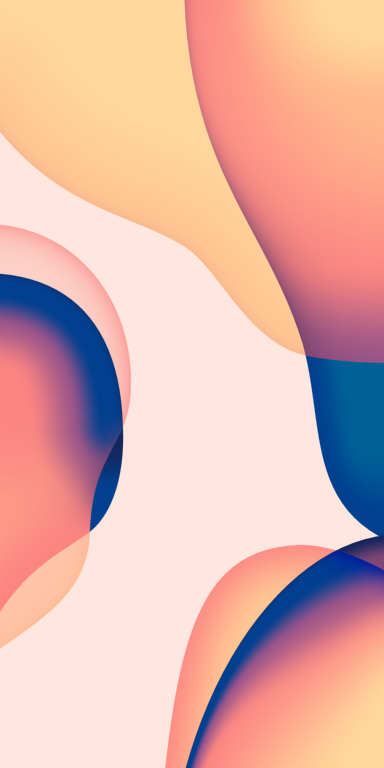
A Shadertoy shader for this background:

```glsl
#define CREAM  vec3(1.00, 0.905, 0.875)
#define YELLOW vec3(1.00, 0.84, 0.61)
#define PEACH  vec3(1.00, 0.72, 0.55)
#define SALMON vec3(0.99, 0.52, 0.51)
#define BLUSH  vec3(0.99, 0.83, 0.79)
#define PURPLE vec3(0.58, 0.32, 0.54)
#define TEAL   vec3(0.00, 0.38, 0.59)
#define BLUE   vec3(0.00, 0.25, 0.56)
#define NAVY   vec3(0.08, 0.15, 0.36)
#define CURVE_STEPS 24

vec2 bezier(vec2 a, vec2 b, vec2 c, vec2 d, float t) {
    float s = 1.0 - t;
    return s*s*s*a + 3.0*s*s*t*b + 3.0*s*t*t*c + t*t*t*d;
}

// Signed distance to a cubic curve, positive on the left of its direction
float curve(vec2 p, vec2 a, vec2 b, vec2 c, vec2 d) {
    float best = 1e3, side = 1.0;
    vec2 start = a;
    for (int i = 1; i <= CURVE_STEPS; i++) {
        vec2 end = bezier(a, b, c, d, float(i) / float(CURVE_STEPS));
        vec2 dir = end - start, rel = p - start;
        float dist = length(rel - dir * clamp(dot(rel, dir) / dot(dir, dir), 0.0, 1.0));
        if (dist < best) {
            best = dist;
            side = dir.x * rel.y - dir.y * rel.x;
        }
        start = end;
    }
    return side < 0.0 ? -best : best;
}

// Joins two stretches of one outline
float nearest(float a, float b) { return abs(a) < abs(b) ? a : b; }

float cover(float d) {
    float pixel = 0.8 / iResolution.x;
    return smoothstep(-pixel, pixel, d);
}

// Colours from a cool rim to a warm interior
vec3 rimRamp(float depth) {
    vec3 c = mix(BLUE, PURPLE, smoothstep(0.05, 0.13, depth));
    c = mix(c, SALMON, smoothstep(0.10, 0.25, depth));
    return mix(NAVY, c, smoothstep(-0.02, 0.02, depth));
}

vec3 upperSheet(vec3 base, vec2 p) {
    vec2 knot = vec2(0.482, 1.357);
    float d = nearest(
        curve(p, vec2(-0.052, 1.727), vec2(0.130, 1.453), vec2(0.339, 1.448), knot),
        curve(p, knot, vec2(0.578, 1.294), vec2(0.651, 1.089), vec2(0.820, 1.070)));
    vec3 c = mix(mix(PEACH, YELLOW, 0.45), YELLOW, smoothstep(0.0, 0.28, d));
    c = mix(c, PEACH * 0.97, 0.7 * exp(-max(d, 0.0) / 0.018));
    return mix(base, c, cover(d));
}

vec3 rightColumn(vec3 base, vec2 p) {
    vec2 knot = vec2(0.789, 1.102);
    float d = nearest(
        curve(p, vec2(0.479, 2.078), vec2(0.477, 1.557), vec2(0.690, 1.427), knot),
        curve(p, knot, vec2(0.846, 0.893), vec2(0.794, 0.672), vec2(1.042, 0.578)));
    float depth = max(d, 0.0);
    float low = 1.0 - smoothstep(1.05, 1.8, p.y);

    // Warm upper part with a pale corner
    vec3 c = mix(PEACH, SALMON, smoothstep(0.12, 0.65, distance(p, vec2(1.04, 1.85))));
    float corner = curve(p, vec2(0.693, 2.026), vec2(0.716, 1.805),
                         vec2(0.859, 1.771), vec2(1.042, 1.755));
    c = mix(c, mix(PEACH, YELLOW, smoothstep(-0.05, 0.15, corner)),
            smoothstep(-0.12, 0.015, corner));
    c = mix(c, PURPLE, 0.95 * (1.0 - smoothstep(1.04, 1.32, p.y)));
    c = mix(c, PURPLE * 0.8, (0.35 + 0.55 * low) * exp(-depth / mix(0.012, 0.06, low)));

    // Cool foot
    float foot = 1.055 + 0.45 * (1.0 - p.x) * (1.0 - p.x);
    vec3 cool = mix(BLUE, TEAL, smoothstep(0.0, 0.10, depth) * smoothstep(0.62, 0.85, p.y));
    c = mix(c, cool, cover(foot - p.y));
    return mix(base, c, cover(d));
}

vec3 leftPebble(vec3 base, vec2 p) {
    // Translucent back layer
    vec2 k1 = vec2(0.341, 0.997), k2 = vec2(0.234, 0.612);
    float back = -nearest(nearest(
        curve(p, vec2(-0.052, 1.417), vec2(0.195, 1.422), vec2(0.346, 1.219), k1),
        curve(p, k1, vec2(0.341, 0.841), vec2(0.240, 0.828), k2)),
        curve(p, k2, vec2(0.229, 0.438), vec2(0.078, 0.372), vec2(-0.052, 0.273)));
    float low = 1.0 - smoothstep(0.5, 0.95, p.y);
    vec3 c = mix(BLUSH, mix(PEACH, BLUSH, 0.5), low);
    c = mix(c, mix(SALMON, PEACH, low), 0.65 * exp(-max(back, 0.0) / 0.035));
    vec3 col = mix(base, c, cover(back));

    // Front layer
    vec2 m1 = vec2(0.320, 0.893), m2 = vec2(0.234, 0.615);
    float crest = -curve(p, vec2(-0.052, 1.289), vec2(0.182, 1.292), vec2(0.312, 1.154), m1);
    float front = nearest(nearest(crest,
        -curve(p, m1, vec2(0.326, 0.776), vec2(0.299, 0.667), m2)),
        -curve(p, m2, vec2(0.156, 0.555), vec2(0.039, 0.516), vec2(-0.052, 0.307)));
    c = rimRamp(abs(crest));
    c = mix(c, PEACH, 0.85 * (1.0 - smoothstep(0.42, 0.95, p.y)) * smoothstep(0.0, 0.22, front));
    c = mix(c, PURPLE * 0.85, 0.7 * exp(-abs(back) / 0.04) * smoothstep(0.58, 0.75, p.y)
            * (1.0 - smoothstep(0.8, 0.95, p.y)));

    // Dark lens where only the front layer lies
    vec3 lens = mix(BLUE, NAVY, smoothstep(0.72, 0.84, p.y));
    c = mix(c, lens, cover(-back) * (1.0 - smoothstep(0.86, 0.90, p.y)));
    return mix(col, c, cover(front));
}

vec3 lowerDome(vec3 base, vec2 p) {
    vec2 knot = vec2(0.781, 0.581);
    float back = -nearest(
        curve(p, vec2(0.422, -0.083), vec2(0.464, 0.372), vec2(0.534, 0.573), knot),
        curve(p, knot, vec2(0.859, 0.581), vec2(0.951, 0.547), vec2(1.042, 0.490)));
    vec3 c = mix(SALMON, mix(PEACH, YELLOW, 0.5), smoothstep(-0.04, 0.14, back));
    vec3 col = mix(base, c, cover(back));

    // Front layer, its rim widening to the right
    float front = -curve(p, vec2(0.469, -0.057), vec2(0.560, 0.333),
                         vec2(0.794, 0.607), vec2(1.042, 0.609));
    float width = mix(0.15, 1.0, smoothstep(0.45, 0.95, p.x));
    c = rimRamp(front / width);
    c = mix(c, YELLOW, smoothstep(0.15 * width, 0.2 * width + 0.2, front));
    c = mix(c, vec3(0.0, 0.08, 0.64), 0.8 * smoothstep(0.75, 0.9, p.x) * exp(-abs(back) / 0.03));
    vec3 tip = mix(NAVY, PURPLE * 0.85, smoothstep(0.0, 0.06, front));
    c = mix(c, tip, cover(-back));
    return mix(col, c, cover(front));
}

void mainImage(out vec4 fragColor, in vec2 fragCoord) {
    vec2 p = fragCoord / iResolution.xy * vec2(1.0, 2.0);
    vec3 col = upperSheet(CREAM, p);
    col = rightColumn(col, p);
    col = leftPebble(col, p);
    col = lowerDome(col, p);
    fragColor = vec4(col, 1.0);
}
```
